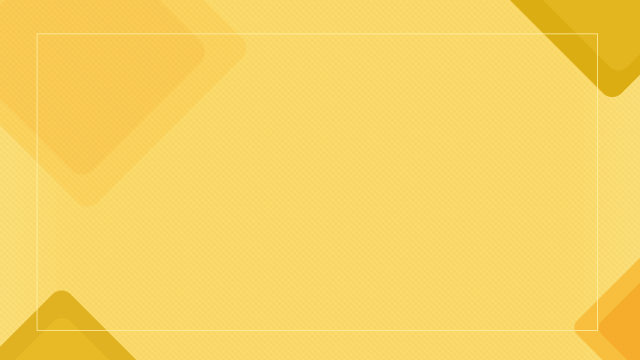
Give the GLSL for this background, as a Shadertoy shader.

```glsl
// A warm yellow backdrop with a fine diagonal weave, pairs of rounded diamonds
// in the four corners and a thin pale frame. Each diamond is a rotated
// rounded-box distance; all lengths are in units of the canvas height.

#define BASE_COLOR  vec3(0.98, 0.85, 0.41)
#define PALE_COLOR  vec3(0.98, 0.87, 0.48)
#define FRAME_COLOR vec3(1.00, 0.94, 0.66)
#define WEAVE_FREQ   86.0
#define WEAVE_DEPTH  0.014
#define FRAME_WIDTH  0.0026
#define FRAME_ALPHA  0.8
#define CORNER_SIZE  0.347

// Signed distance to a rounded box centred at the origin.
float roundedBox(vec2 p, vec2 halfSize, float radius) {
    vec2 q = abs(p) - halfSize + radius;
    return length(max(q, 0.0)) + min(max(q.x, q.y), 0.0) - radius;
}

// Diamond whose unrounded tips lie at distance reach from the centre.
float diamond(vec2 p, float reach, float radius) {
    vec2 turned = vec2(p.x + p.y, p.x - p.y) * 0.70711;
    return roundedBox(turned, vec2(reach * 0.70711), radius);
}

// Antialiased coverage of a distance, one pixel wide.
float cover(float dist) {
    return clamp(0.5 - dist * iResolution.y, 0.0, 1.0);
}

void paintDiamond(inout vec3 color, vec2 p, float reach, float radius, vec3 tint) {
    color = mix(color, tint, cover(diamond(p, reach, radius)));
}

// Crossed diagonal waves, averaging to zero.
float weave(vec2 p) {
    vec2 phase = 6.28319 * WEAVE_FREQ * vec2(p.x + p.y, p.x - p.y) * 0.70711;
    return 0.65 * sin(phase.x) + 0.35 * sin(phase.y);
}

void mainImage(out vec4 fragColor, in vec2 fragCoord) {
    vec2 p = fragCoord / iResolution.y;
    float aspect = iResolution.x / iResolution.y;
    vec2 fromRight = vec2(p.x - aspect, p.y);

    // Ground, slightly paler toward the sides
    float side = abs(p.x / aspect - 0.5) * 2.0;
    vec3 color = mix(BASE_COLOR, PALE_COLOR, 0.7 * smoothstep(0.75, 1.0, side));

    // Soft upper left pair, under the weave
    paintDiamond(color, p - vec2(0.243, 0.867), 0.457, 0.040, vec3(0.98, 0.82, 0.36));
    paintDiamond(color, p - vec2(0.228, 0.856), 0.358, 0.042, vec3(0.975, 0.79, 0.32));
    color += WEAVE_DEPTH * weave(p) * vec3(0.5, 1.0, 1.6);

    // Golden upper right pair
    paintDiamond(color, fromRight - vec2(-0.077, 1.0625), CORNER_SIZE, 0.036, vec3(0.86, 0.68, 0.07));
    paintDiamond(color, fromRight - vec2(-0.060, 1.1366), CORNER_SIZE, 0.036, vec3(0.89, 0.71, 0.12));

    // Golden lower left pair
    paintDiamond(color, p - vec2(0.171, -0.139), CORNER_SIZE, 0.036, vec3(0.88, 0.70, 0.13));
    paintDiamond(color, p - vec2(0.172, -0.216), CORNER_SIZE, 0.036, vec3(0.91, 0.73, 0.15));

    // Orange lower right pair
    paintDiamond(color, fromRight - vec2(0.153, 0.090), CORNER_SIZE, 0.028, vec3(0.97, 0.75, 0.24));
    paintDiamond(color, fromRight - vec2(0.222, 0.090), CORNER_SIZE, 0.026, vec3(0.96, 0.68, 0.17));

    // Thin frame
    vec2 frameCenter = vec2(0.5 * aspect - 0.0075, 0.494);
    vec2 frameHalf = vec2(0.5 * aspect - 0.1105, 0.412);
    float frame = abs(roundedBox(p - frameCenter, frameHalf, 0.0)) - 0.5 * FRAME_WIDTH;
    color = mix(color, FRAME_COLOR, FRAME_ALPHA * cover(frame));

    fragColor = vec4(color, 1.0);
}
```
